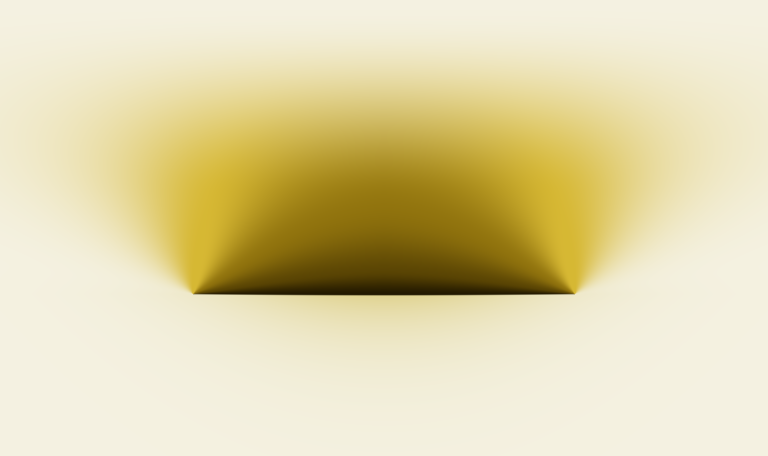
A Shadertoy shader for this background:

```glsl
// A dark golden glow fanning up from a thin horizontal slit on a cream ground.

const vec3 CREAM = vec3(0.957, 0.945, 0.882);
const vec3 HALO  = vec3(0.800, 0.710, 0.250);
const vec3 GOLD  = vec3(0.840, 0.720, 0.200);
const vec3 OLIVE = vec3(0.560, 0.445, 0.050);
const vec3 BROWN = vec3(0.330, 0.250, 0.010);
const vec3 SOOT  = vec3(0.120, 0.085, 0.000);

const float SLIT_HEIGHT = 0.355;
const float HALF_WIDTH  = 0.419;
const float PI = 3.14159265;

// Angle that a horizontal segment about the origin fills as seen from p (p.y > 0).
float subtendedAngle(vec2 p, float halfWidth) {
    vec2 toLeft  = vec2(-halfWidth, 0.0) - p;
    vec2 toRight = vec2( halfWidth, 0.0) - p;
    float crossed = toLeft.x * toRight.y - toLeft.y * toRight.x;
    return atan(crossed, dot(toLeft, toRight));
}

// Gold through olive and brown to near black, for s in 0..1.
vec3 glowRamp(float s) {
    vec3 color = mix(GOLD, OLIVE, smoothstep(0.36, 0.74, s));
    color = mix(color, BROWN, smoothstep(0.70, 0.96, s));
    return mix(color, SOOT, smoothstep(0.91, 1.01, s));
}

// Soft halo that hugs the slit on both sides.
float slitHalo(vec2 p) {
    float across = p.x / 0.38;
    return 0.5 * exp(-across * across - abs(p.y) / 0.095);
}

void mainImage(out vec4 fragColor, in vec2 fragCoord) {
    float pixel = 1.0 / iResolution.y;
    vec2 p = (fragCoord - 0.5 * iResolution.xy) * pixel;
    p.y += 0.5 - SLIT_HEIGHT;

    // The slit sags slightly in its middle.
    float along = p.x / HALF_WIDTH;
    p.y += 0.0025 * max(0.0, 1.0 - along * along);

    vec2 above = vec2(p.x, max(p.y, 0.0001));
    float angle = subtendedAngle(above, HALF_WIDTH);

    // Brighten the fan towards both ends of the slit.
    float endDistance = length(vec2(abs(above.x) - HALF_WIDTH, above.y));
    float shadeAngle = angle - 0.9 * sin(angle) * exp(-endDistance / 0.2);
    vec3 glow = glowRamp(shadeAngle / PI);

    // Fade sideways by angle, upwards by height, and cut off below the slit.
    float opacity = smoothstep(0.03, 0.5, angle / PI);
    opacity *= 1.0 - smoothstep(0.22, 0.636, above.y);
    opacity *= smoothstep(-pixel, pixel, p.y);

    vec3 color = mix(CREAM, HALO, slitHalo(p));
    fragColor = vec4(mix(color, glow, opacity), 1.0);
}
```
